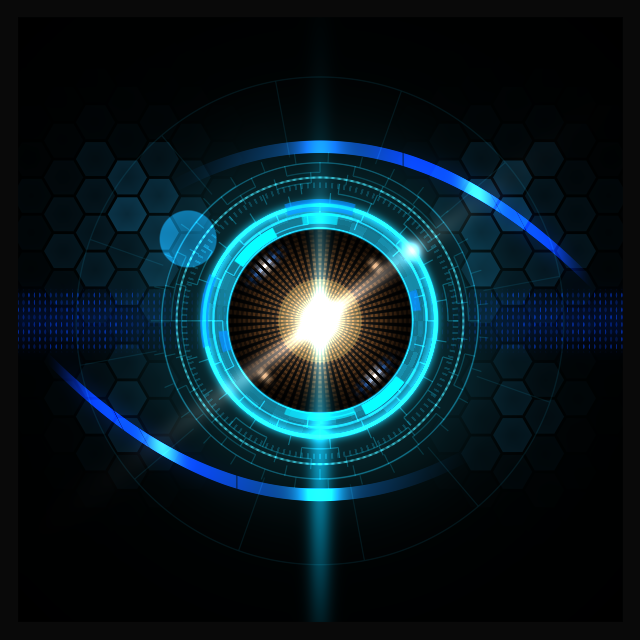
Write a three.js fragment shader that draws this background.

```glsl
// A glowing technological eye: a ribbed iris in cyan instrument rings, with
// parabolic blue lids, hexagon clusters and a band of data marks.
// Built from polar arcs, a hexagonal grid and additive light falloffs.
varying vec2 vUv;

const float TAU = 6.28318;
const vec3 CYAN = vec3(0.08, 0.78, 0.92);
const vec3 BLUE = vec3(0.02, 0.22, 0.95);
const vec3 TEAL = vec3(0.05, 0.35, 0.43);

float hash(vec2 p) {
  return fract(sin(dot(p, vec2(12.99, 78.23))) * 4375.85);
}

// Soft-edged stroke around zero distance
float line(float d, float w) {
  return 1.0 - smoothstep(w - 0.0007, w + 0.0012, abs(d));
}

float glow(float d, float size) {
  return exp(-d * d / (size * size));
}

// Curved block at a radius, spanning an angle in degrees
float block(vec2 p, float radius, float w, float angle, float span) {
  float turn = atan(p.y, p.x) - radians(angle);
  float off = abs(mod(turn + TAU * 0.5, TAU) - TAU * 0.5) - radians(span);
  return line(length(p) - radius, w) * (1.0 - smoothstep(-0.01, 0.01, off));
}

// Eyelid bands, symmetric under a half turn
vec3 lids(vec2 p) {
  float top = step(0.0, p.y);
  vec2 q = p * (2.0 * top - 1.0);
  float d = (q.y - 0.272 + 1.18 * q.x * q.x) / sqrt(1.0 + 5.57 * q.x * q.x);
  float band = line(d, 0.0095 - 0.012 * max(q.x - 0.15, 0.0));
  float side = smoothstep(-0.25, 0.05, q.x) * (1.0 - smoothstep(0.33, 0.43, q.x));
  vec3 tint = mix(vec3(0.03, 0.22, 0.45), BLUE, smoothstep(0.0, 0.28, q.x * (1.0 + 0.5 * top)));
  float seam = line(q.x - 0.13, 0.001) + line(q.x - 0.275 + d, 0.001) + line(q.x - 0.315 + d, 0.001);
  vec3 col = side * tint * (1.0 - 0.5 * seam);
  col += glow(q.x, 0.035) * mix(CYAN, vec3(0.05, 0.3, 0.7), top);
  col += glow(q.x - 0.245, 0.025) * vec3(0.2, 0.6, 0.5);
  return col * band + BLUE * 0.13 * side * glow(d, 0.022) * smoothstep(0.05, 0.3, q.x);
}

// Mirrored clusters of translucent hexagons
float hexagons(vec2 p) {
  vec2 cell = vec2(0.0996, 0.0575);
  vec2 h = vec2(abs(p.x), p.y) - vec2(0.301, 0.109);
  vec2 a = mod(h + cell * 0.5, cell) - cell * 0.5;
  vec2 b = mod(h, cell) - cell * 0.5;
  vec2 g = dot(a, a) < dot(b, b) ? a : b;
  vec2 c = h - g;
  float d = max(abs(g.y), dot(abs(g), vec2(0.866, 0.5)));
  float area = glow(length(c - vec2(-0.01, 0.03)), 0.11) + 0.45 * glow(length(c + vec2(0.01, 0.24)), 0.085);
  float tone = 0.35 + 0.65 * hash(floor(c / cell * 2.0 + 0.5));
  return (1.0 - smoothstep(0.0255, 0.0275, d)) * area * tone * (0.75 + 10.0 * d) * smoothstep(0.21, 0.26, length(p));
}

// Rows of small dots and dashes
float dataMarks(vec2 p) {
  vec2 g = p / vec2(0.0085, 0.0115);
  float bit = hash(floor(g));
  float mark = 1.0 - smoothstep(0.15, 0.36, length((fract(g) - 0.5) * vec2(1.0 + bit, 0.8)));
  return mark * (0.3 + 0.7 * bit) * (1.0 - smoothstep(0.043, 0.051, abs(p.y)));
}

// Instrument rings, gated circuit arcs and lit blocks
vec3 rings(vec2 p) {
  float r = length(p), turn = atan(p.y, p.x) / TAU + 0.5;
  float rim = smoothstep(0.139, 0.145, r) * (1.0 - smoothstep(0.181, 0.187, r));
  vec3 col = TEAL * rim * (0.75 + 0.35 * hash(floor(vec2(turn * 40.0, r * 130.0))));
  col += CYAN * (0.85 * line(r - 0.181, 0.0025) + 0.45 * glow(r - 0.181, 0.009));
  col += CYAN * 0.5 * line(abs(r - 0.1555) - 0.0105, 0.001);
  for (int i = 0; i < 7; i++) {
    float k = float(i), n = 13.0 + 3.0 * k, d = r - 0.152 - 0.016 * k;
    float s = turn * n, gate = step(0.48, hash(vec2(floor(s), k + 3.0)));
    float spoke = line((fract(s + 0.5) - 0.5) * TAU * r / n, 0.0007) * line(d - 0.008, 0.008);
    col += CYAN * (0.42 - 0.045 * k) * max(gate * line(d, 0.0008), spoke);
  }
  float bead = 0.5 + 0.5 * cos(turn * TAU * 140.0);
  col += vec3(0.2, 0.65, 0.7) * line(r - 0.224, 0.0014) * (0.4 + 0.5 * bead);
  col += TEAL * (0.7 * line(r - 0.247, 0.0008) + 0.4 * line(r - 0.212, 0.004) * smoothstep(0.6, 0.9, bead));
  // Wide faint dial
  float rays = line((fract(turn * 12.0 + 0.15) - 0.5) * r * 0.524, 0.0007);
  col += TEAL * 0.2 * (line(r - 0.381, 0.0008) + rays * line(r - 0.32, 0.06));
  float lit = block(p, 0.155, 0.008, 131.0, 14.0) + block(p, 0.155, 0.008, -50.0, 14.0);
  lit += 0.55 * (block(p, 0.16, 0.008, 90.0, 10.0) + block(p, 0.15, 0.006, -90.0, 21.0));
  float blue = block(p, 0.181, 0.009, 90.0, 17.0) + block(p, 0.181, 0.006, 175.0, 18.0);
  blue += block(p, 0.152, 0.007, 192.0, 6.0) + block(p, 0.152, 0.006, 12.0, 6.0);
  return mix(mix(col, vec3(0.0, 0.88, 0.95), lit), vec3(0.0, 0.42, 0.88), 0.65 * blue);
}

// Ribbed iris with golden core and paned reflections
vec3 iris(vec2 p) {
  float r = length(p);
  float rib = smoothstep(-0.8, 0.6, cos(atan(p.y, p.x) * 64.0));
  rib *= 0.45 + 0.55 * smoothstep(-0.5, 0.5, cos(r * 850.0));
  vec3 col = vec3(0.43, 0.25, 0.1) * rib * (1.0 - 0.8 * smoothstep(0.06, 0.145, r));
  col += vec3(0.25, 0.21, 0.1) * (1.0 - smoothstep(0.061, 0.065, r) + line(r - 0.064, 0.001));
  vec2 t = vec2(p.x + p.y, p.y - p.x) * 0.7071;
  vec2 pane = smoothstep(-0.6, 0.2, cos(t * 620.0));
  float shine = glow(t.x, 0.026) * glow(abs(t.y) - 0.121, 0.009) * pane.x * (0.55 + 0.45 * pane.y);
  col += shine * mix(vec3(0.1, 0.45, 0.95), vec3(1.0), glow(t.x, 0.014));
  return col + vec3(0.8, 0.65, 0.5) * glow(t.y, 0.011) * glow(abs(t.x) - 0.122, 0.007) * (0.5 + 0.5 * pane.y);
}

void main() {
  vec2 p = vUv - vec2(0.5, 0.4987);
  float r = length(p), outer = smoothstep(0.19, 0.34, abs(p.x));
  // Haze, clusters, data band and lens
  vec3 col = vec3(0.035, 0.17, 0.2) * exp(-pow(r / 0.265, 4.0)) + vec3(0.004, 0.025, 0.03) * glow(r, 0.38);
  col += vec3(0.05, 0.24, 0.34) * hexagons(p);
  col += vec3(0.01, 0.13, 0.5) * (dataMarks(p) * (0.2 + 0.8 * outer) + 0.26 * outer * glow(p.y, 0.035));
  float lens = length(p - vec2(-0.206, 0.128));
  col += vec3(0.03, 0.34, 0.5) * (1.0 - smoothstep(0.043, 0.046, lens)) * (0.65 + 8.0 * lens);
  col = mix(iris(p), col + lids(p) + rings(p), smoothstep(0.141, 0.1445, r));
  // Vertical beam and diagonal streak
  float reach = p.y > 0.0 ? 0.3 * glow(p.y, 0.274) : 0.75 * exp(-pow(-p.y / 0.42, 4.0));
  col += vec3(0.02, 0.65, 0.82) * reach * glow(p.x, 0.018) * smoothstep(0.06, 0.2, r);
  col += vec3(0.4, 0.64, 0.68) * glow(p.x, 0.012) * glow(p.y, 0.115);
  vec2 s = mat2(0.799, -0.602, 0.602, 0.799) * p;
  float streak = glow(s.y, 0.011 + 0.025 * abs(s.x)) * glow(s.x, 0.24);
  col += vec3(0.6, 0.56, 0.53) * streak * (0.45 + 0.55 * glow(s.x, 0.14));
  col += vec3(0.6, 0.9, 1.0) * glow(length(p - vec2(0.144, 0.11)), 0.014);
  // Central flare and dark frame
  col += vec3(0.95, 1.0, 1.0) * (1.2 * glow(r, 0.033) + 0.3 * glow(r, 0.065));
  vec2 edge = abs(vUv - 0.5007);
  float frame = smoothstep(0.4715, 0.4735, max(edge.x, edge.y));
  gl_FragColor = vec4(mix(min(col, 1.0), vec3(0.037), frame), 1.0);
}
```
